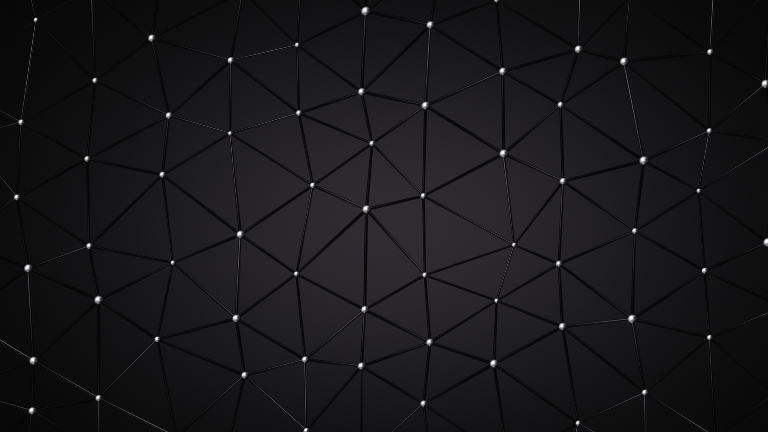
Reproduce this background procedurally as a Shadertoy shader.

```glsl
// A web of thin black wires joined by small steel balls over a dark, softly lit wall.
// Nodes sit on a jittered triangular lattice; each node draws three wires to its
// neighbours, shaded as glossy tubes, and the balls are laid over the wires.

const vec2  LATTICE_STEP = vec2(0.156, 0.177);   // column and row spacing, in heights
const vec2  JITTER       = vec2(0.062, 0.088);   // full range of node displacement
const vec2  LATTICE_SHIFT = vec2(0.07, 0.03);
const vec2  GLOW_CENTER  = vec2(0.52, 0.48);     // as a fraction of the canvas
const vec2  GLOW_SIZE    = vec2(0.70, 0.465);
const float WALL_DARK    = 0.021;
const float WALL_GLOW    = 0.162;
const vec3  WALL_TINT    = vec3(1.0, 0.955, 1.045);
const vec2  WIRE_RADIUS  = vec2(0.0023, 0.0040); // far, near
const vec2  BALL_RADIUS  = vec2(0.0058, 0.0112); // far, near
const float WIRE_DARK    = 0.018;
const vec2  SHEEN_RANGE  = vec2(0.05, 0.33);     // dull, bright
const vec2  LIGHT_DIR    = vec2(-0.55, 0.83);

float hash(vec2 p) {
    return fract(sin(dot(p, vec2(127.1, 311.7))) * 43758.5453);
}

float nodeDepth(vec2 id) {
    return hash(id + 51.3);
}

// Alternate columns are raised by half a row.
vec2 nodePosition(vec2 id) {
    vec2 jitter = vec2(hash(id + 3.7), hash(id + 19.1)) - 0.5;
    vec2 grid = vec2(id.x, id.y + 0.5 * mod(id.x, 2.0));
    return grid * LATTICE_STEP + jitter * JITTER + LATTICE_SHIFT;
}

float cover(float dist, float pixel) {
    return 1.0 - smoothstep(-0.6 * pixel, 0.6 * pixel, dist);
}

// Lays one glossy wire over the given tone.
float drawWire(float tone, vec2 p, vec2 idA, vec2 idB, float pixel) {
    vec2 a = nodePosition(idA);
    vec2 span = nodePosition(idB) - a;
    float along = clamp(dot(p - a, span) / dot(span, span), 0.0, 1.0);
    vec2 offset = p - a - span * along;
    float dist = length(offset);
    float side = dot(offset, normalize(vec2(-span.y, span.x)));

    float depth = mix(nodeDepth(idA), nodeDepth(idB), along);
    float radius = mix(WIRE_RADIUS.x, WIRE_RADIUS.y, depth);
    float gloss = hash(idA * 1.7 + idB * 2.3);
    float sheen = mix(SHEEN_RANGE.x, SHEEN_RANGE.y, gloss * gloss);
    sheen *= 0.7 + 0.5 * sin(along * 3.1 + gloss * 6.0);

    // A bright streak on the lit side and a faint one on the far side.
    float streak = exp(-pow((side - 0.35 * radius) / (0.34 * radius), 2.0));
    float rim = exp(-pow((side + 0.85 * radius) / (0.3 * radius), 2.0));
    float body = WIRE_DARK + sheen * (streak + 0.3 * rim);
    return mix(tone, body, 0.94 * cover(dist - radius, pixel));
}

// Returns the tone and coverage of a polished ball.
vec2 drawBall(vec2 p, vec2 id, float pixel) {
    float radius = mix(BALL_RADIUS.x, BALL_RADIUS.y, pow(nodeDepth(id), 1.5));
    vec2 q = (p - nodePosition(id)) / radius;
    float lit = dot(q, LIGHT_DIR);
    float tone = mix(0.06, 0.60, smoothstep(-0.85, 0.35, lit));
    tone += 0.5 * exp(-4.0 * dot(q - 0.3 * LIGHT_DIR, q - 0.3 * LIGHT_DIR));
    // Dark reflection and small counter light near the lower edge.
    tone *= 1.0 - 0.7 * exp(-9.0 * dot(q - vec2(0.55, 0.3), q - vec2(0.55, 0.3)));
    tone += 0.35 * exp(-14.0 * dot(q + vec2(0.1, 0.7), q + vec2(0.1, 0.7)));
    tone *= 1.0 - 0.55 * smoothstep(0.65, 1.0, length(q));
    return vec2(tone, cover((length(q) - 1.0) * radius, pixel));
}

void mainImage(out vec4 fragColor, in vec2 fragCoord) {
    vec2 p = fragCoord / iResolution.y;
    float pixel = 1.0 / iResolution.y;
    float aspect = iResolution.x / iResolution.y;

    // Wall with a soft elliptical glow
    vec2 g = (p - GLOW_CENTER * vec2(aspect, 1.0)) / GLOW_SIZE;
    float tone = WALL_DARK + WALL_GLOW * exp(-dot(g, g));

    // Wires, then balls on top
    vec2 cell = floor((p - LATTICE_SHIFT) / LATTICE_STEP);
    vec2 ball = vec2(0.0);
    for (int i = -1; i <= 1; i++) {
        for (int j = -2; j <= 2; j++) {
            vec2 id = cell + vec2(i, j);
            float odd = mod(id.x, 2.0);
            tone = drawWire(tone, p, id, id + vec2(0.0, 1.0), pixel);
            tone = drawWire(tone, p, id, id + vec2(1.0, odd), pixel);
            tone = drawWire(tone, p, id, id + vec2(1.0, odd - 1.0), pixel);
            vec2 candidate = drawBall(p, id, pixel);
            if (candidate.y > ball.y) ball = candidate;
        }
    }
    tone = mix(tone, ball.x, ball.y);

    // The tint fades out in the highlights
    vec3 color = tone * mix(WALL_TINT, vec3(1.0), smoothstep(0.2, 0.5, tone));
    color += (hash(fragCoord) - 0.5) / 255.0;
    fragColor = vec4(clamp(color, 0.0, 1.0), 1.0);
}
```
